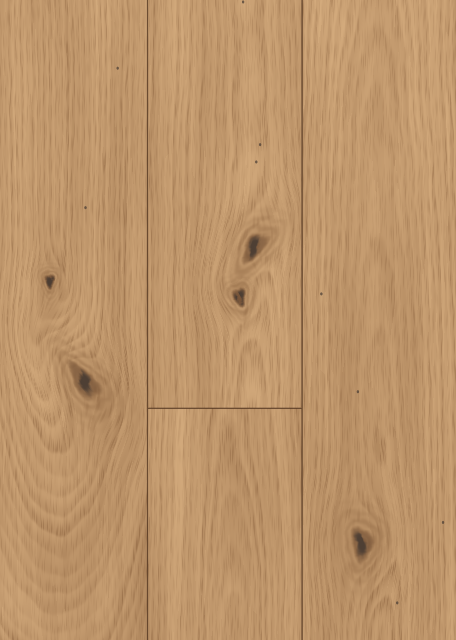
Write a WebGL 2 fragment shader that draws this texture.

```glsl
#version 300 es
precision highp float;
// Oak floor: three wide planks, the middle one cut by a cross joint.
// Growth rings are slices through a tilted log, bent around knots;
// stretched cellular noise adds fibres and pores, layered sines add waver.
uniform vec2 u_resolution;
out vec4 fragColor;

const float PLANK_WIDTH = 0.2415;
const float FIRST_SEAM = 0.2305;
const float JOINT_Y = 0.362;
const float SEAM_HALF = 0.0009;
const float RING_GAP = 0.0085;

const vec3 PALE_OAK = vec3(0.860, 0.700, 0.515);
const vec3 DEEP_OAK = vec3(0.610, 0.450, 0.300);
const vec3 KNOT_HALO = vec3(0.550, 0.395, 0.255);
const vec3 KNOT_BROWN = vec3(0.430, 0.300, 0.200);
const vec3 KNOT_CHAR = vec3(0.270, 0.225, 0.195);
const vec3 SEAM_COLOR = vec3(0.330, 0.215, 0.130);

// Knots: centre x, centre y, radius, lean
const vec4 KNOTS[5] = vec4[5](
  vec4(0.132, 0.404, 0.022, 0.55), vec4(0.078, 0.561, 0.009, 0.0),
  vec4(0.398, 0.614, 0.019, -0.45), vec4(0.374, 0.536, 0.012, 0.1),
  vec4(0.566, 0.151, 0.020, 0.0));

// Planks: log axis x, depth of cut at the bottom, tilt of the cut, tone
const vec4 PLANKS[4] = vec4[4](
  vec4(0.090, 0.150, -0.27, 0.03), vec4(0.390, 0.020, 0.03, 0.0),
  vec4(0.592, 0.015, 0.06, 0.0), vec4(0.362, 0.015, 0.09, -0.02));

vec2 hash2(vec2 p) {
  vec3 q = fract(vec3(p.xyx) * vec3(0.1031, 0.1030, 0.0973));
  q += dot(q, q.yzx + 33.33);
  return fract((q.xx + q.yz) * q.zy);
}

// Distance to the nearest scattered point, and that point's random value
vec2 cellular(vec2 p) {
  vec2 cell = floor(p), best = vec2(9.0, 0.0);
  for (int j = -1; j <= 1; j++)
    for (int i = -1; i <= 1; i++) {
      vec2 c = cell + vec2(i, j);
      float d = length(c + hash2(c) - p);
      if (d < best.x) best = vec2(d, hash2(c + 71.0).x);
    }
  return best;
}

float waver(vec2 p, float seed) {
  float sum = 0.0, amp = 0.5;
  for (int i = 0; i < 4; i++) {
    sum += amp * sin(p.x + seed + 1.7 * sin(p.y + seed * 1.3));
    p = mat2(1.7, 0.3, -0.6, 1.9) * p;
    amp *= 0.5;
  }
  return sum;
}

float columnOf(float x) {
  return floor((x - FIRST_SEAM) / PLANK_WIDTH) + 1.0;
}

// Offset from a knot in radii, sheared by its lean and squeezed along the grain
vec2 knotOffset(vec2 p, vec4 knot) {
  vec2 d = p - knot.xy;
  return vec2(d.x + knot.w * d.y, d.y * 0.7) / knot.z;
}

// Parts the fibres around a knot and wraps extra rings about it
void bendGrain(vec2 p, vec4 knot, inout float across, inout float swell) {
  vec2 d = knotOffset(p, knot);
  across -= (p.x - knot.x) * 0.75 * exp(-dot(d, d) * 0.1);
  swell += knot.z * 2.2 * exp(-length(d) * 0.5);
}

vec3 paintKnot(vec3 color, vec2 p, vec4 knot) {
  vec2 d = knotOffset(p, knot);
  float angle = atan(d.y, d.x + 0.0001);
  float e = length(d) * (1.0 + 0.14 * sin(3.0 * angle + knot.x * 40.0));
  e += 0.12 * waver(d * 3.0, knot.y * 30.0);
  float small = 1.0 - smoothstep(0.009, 0.018, knot.z);
  float rot = smoothstep(-0.2, 0.5, waver(d * vec2(3.2, 2.0), knot.x * 50.0) + 0.6 * small);
  rot *= 1.0 - smoothstep(0.3, 0.85, e);
  float rings = 0.7 + 0.3 * sin(e * 11.0);
  color = mix(color, KNOT_HALO, 0.62 * rings * exp(-e * e * 0.3));
  color = mix(color, KNOT_BROWN, mix(0.6, 0.9, small) * (1.0 - smoothstep(0.45, 1.0, e)));
  return mix(color, KNOT_CHAR, 0.85 * rot);
}

float line(float dist, float halfWidth, float pixel) {
  return 1.0 - smoothstep(halfWidth - 0.5 * pixel, halfWidth + 0.7 * pixel, dist);
}

void main() {
  float pixel = 1.0 / u_resolution.y;
  vec2 p = gl_FragCoord.xy * pixel;
  float column = columnOf(p.x);
  bool middle = column == 1.0;
  int id = middle && p.y < JOINT_Y ? 3 : int(clamp(column, 0.0, 2.0));
  vec4 plank = PLANKS[id];
  float seed = float(id) * 17.0 + 3.0;

  // Grain coordinates
  float across = p.x + 0.004 * waver(p * vec2(12.0, 6.0), seed);
  float swell = 0.0;
  for (int i = 0; i < 5; i++)
    if (columnOf(KNOTS[i].x) == column) bendGrain(p, KNOTS[i], across, swell);

  // Growth rings, each with its own strength
  float cut = plank.y + plank.z * p.y;
  float depth = 0.5 * (cut + sqrt(cut * cut + 0.0006));
  depth += 0.006 * waver(p * vec2(16.0, 8.0), seed + 5.0);
  float radius = length(vec2(across - plank.x, depth)) + swell;
  radius += 0.0010 * waver(p * vec2(130.0, 22.0), seed);
  float ring = radius / RING_GAP, phase = fract(ring);
  float band = smoothstep(0.0, 0.7, phase) * (1.0 - smoothstep(0.75, 1.0, phase));
  band *= 0.3 + 0.7 * hash2(vec2(floor(ring), seed)).x;

  // Fibres and pores run along the bent grain
  vec2 grain = vec2(across, p.y) + seed;
  float fibre = cellular(grain * vec2(170.0, 4.0)).y;
  float pore = 1.0 - smoothstep(0.1, 0.45, cellular(grain * vec2(310.0, 24.0)).x);
  float tone = 0.25 + plank.w + 0.22 * band + 0.13 * fibre + pore * (0.09 + 0.2 * band);

  // Broad shading: wide growth zones, drifting patches, darker lower end
  tone += 0.11 * waver(vec2(radius * 75.0, p.y * 2.0), seed + 2.0);
  tone += 0.10 * waver(p * vec2(13.0, 4.0), seed + 9.0) + 0.14 * (0.5 - p.y);
  vec3 color = mix(PALE_OAK, DEEP_OAK, clamp(tone, 0.0, 1.0));

  // Knots and stray pin specks
  for (int i = 0; i < 5; i++) color = paintKnot(color, p, KNOTS[i]);
  vec2 speck = cellular(p * vec2(10.0, 8.0) + 4.0);
  float pin = step(0.8, speck.y) * line(speck.x * 0.11, 0.0019, pixel);
  color = mix(color, KNOT_CHAR, 0.7 * pin);

  // Seams between planks and the cross joint
  float seamX = abs(fract((p.x - FIRST_SEAM) / PLANK_WIDTH + 0.5) - 0.5) * PLANK_WIDTH;
  float gap = line(seamX, SEAM_HALF, pixel);
  if (middle) gap = max(gap, line(abs(p.y - JOINT_Y), SEAM_HALF, pixel));
  fragColor = vec4(mix(color, SEAM_COLOR, 0.8 * gap), 1.0);
}
```
